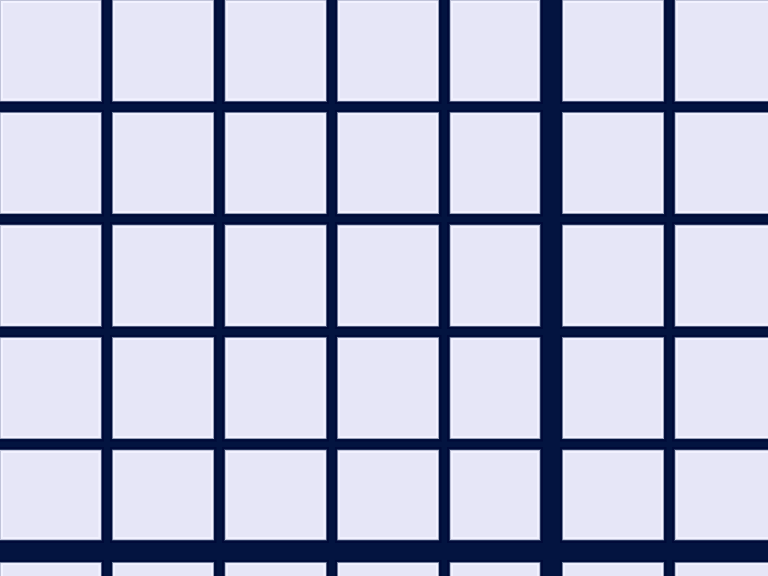
This pattern is drawn by a WebGL 1 fragment shader. Its source:

```glsl
precision highp float;

uniform vec2 u_resolution;

// Signed distance to the pane edge along one axis, positive inside the pane.
// Every fifth bar is twice as wide as the others.
float paneDistance(float t) {
  float f = fract(t);
  float barWidth = mod(floor(t), 5.0) > 3.5 ? 0.2 : 0.1;
  return max(min(f, 1.0 - barWidth - f), f - 1.0);
}

void main() {
  // Grid units, counted from the top left: 5.12 cells per canvas height
  float scale = 5.12 / u_resolution.y;
  vec2 cell = vec2(gl_FragCoord.x, u_resolution.y - gl_FragCoord.y) * scale;
  float d = min(paneDistance(cell.x), paneDistance(cell.y));

  // Thin accent running along both sides of each edge
  float rim = 1.0 - smoothstep(0.0053, 0.0107, abs(abs(d) - 0.0167));
  vec3 pane = mix(vec3(0.90, 0.90, 0.97), vec3(0.95, 0.95, 1.0), rim);
  vec3 bar = mix(vec3(0.01, 0.08, 0.25), vec3(0.0, 0.04, 0.22), rim);

  // Smoothed edge between bar and pane
  float coverage = clamp(d / (1.5 * scale) + 0.5, 0.0, 1.0);
  gl_FragColor = vec4(mix(bar, pane, coverage), 1.0);
}
```
